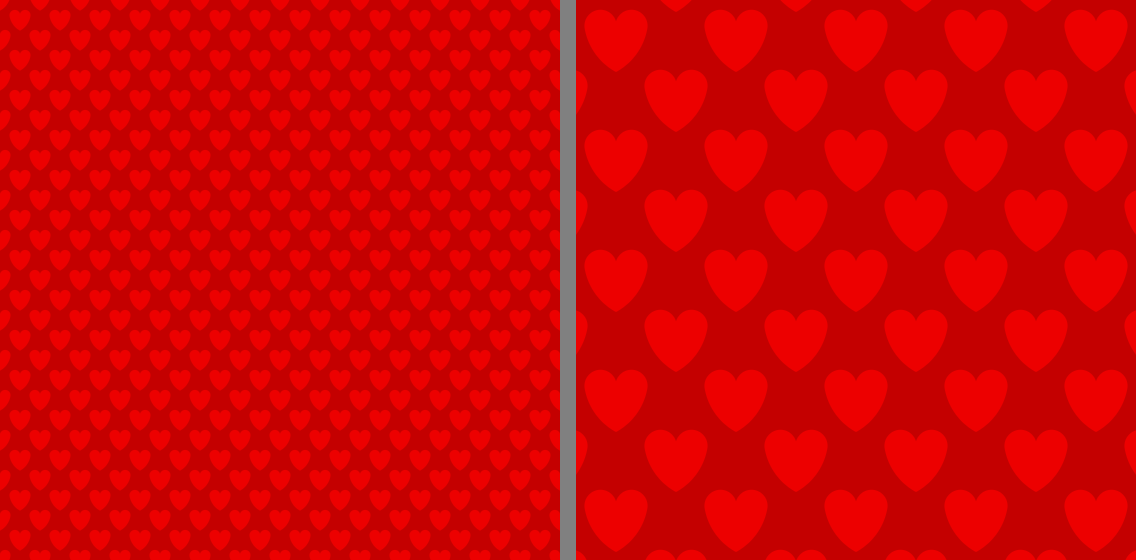
Left, the full canvas; right, a detail of the centre.
This pattern is drawn by a Shadertoy shader. Its source:

```glsl
// Plain hearts on a deep red ground, in staggered rows.
// Two square lattices, half a cell apart, share one heart distance function
// made of a round lobe joined smoothly to a wide side arc, mirrored in x.

const float CELLS = 14.0;                     // repeats across and down
const vec3 GROUND = vec3(0.77, 0.0, 0.0);
const vec3 HEART = vec3(0.93, 0.0, 0.0);

// Heart proportions, in cells from the heart's centre
const vec2 LOBE_CENTER = vec2(0.129, 0.118);
const float LOBE_RADIUS = 0.134;
const float TIP_Y = -0.267;
const float JOIN_ANGLE = 0.175;               // where lobe meets side, below horizontal

// Signed distance to the heart, negative inside
float heartDistance(vec2 p) {
    p.x = abs(p.x);

    // Side arc: tangent to the lobe at the join and passing through the tip
    vec2 joinDir = vec2(cos(JOIN_ANGLE), -sin(JOIN_ANGLE));
    vec2 toTip = vec2(0.0, TIP_Y) - LOBE_CENTER;
    float offset = (dot(toTip, toTip) - LOBE_RADIUS * LOBE_RADIUS)
                 / (2.0 * (LOBE_RADIUS - dot(toTip, joinDir)));
    vec2 sideCenter = LOBE_CENTER - offset * joinDir;

    // The ray through both centres separates lobe from side
    vec2 q = p - LOBE_CENTER;
    bool aboveJoin = joinDir.x * q.y - joinDir.y * q.x > 0.0;
    return aboveJoin ? length(q) - LOBE_RADIUS
                     : length(p - sideCenter) - (LOBE_RADIUS + offset);
}

void mainImage(out vec4 fragColor, in vec2 fragCoord) {
    vec2 grid = CELLS * fragCoord / iResolution.xy;
    float pixel = CELLS / min(iResolution.x, iResolution.y);

    // Hearts at cell centres and at cell corners
    float centers = heartDistance(fract(grid) - 0.5);
    float corners = heartDistance(fract(grid + 0.5) - 0.5);
    float d = min(centers, corners);

    float coverage = clamp(0.5 - d / pixel, 0.0, 1.0);
    fragColor = vec4(mix(GROUND, HEART, coverage), 1.0);
}
```
